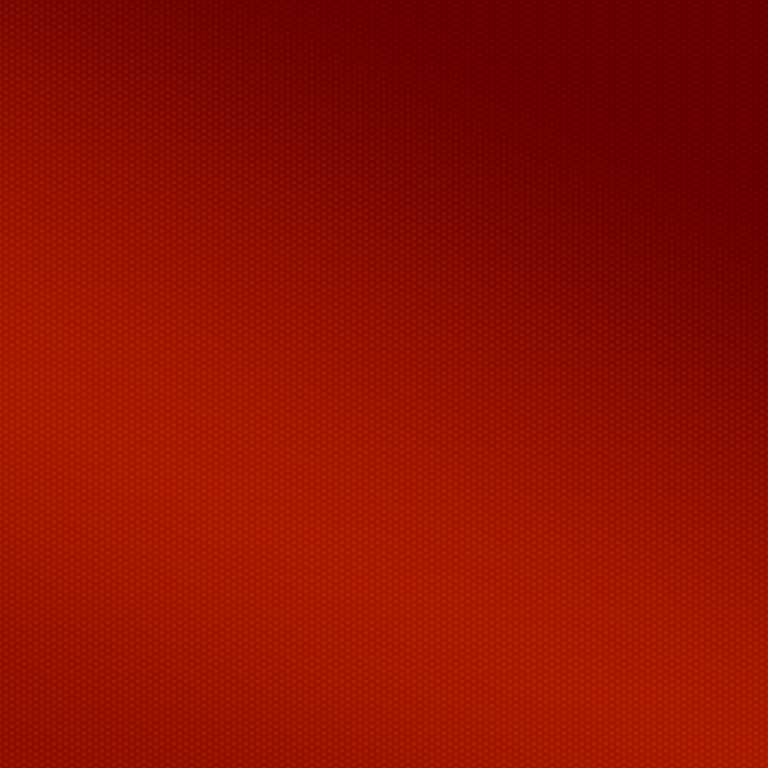
Reproduce this background procedurally as a three.js fragment shader.

```glsl
// Deep red backdrop with a diagonal warm glow and a fine honeycomb of dots.
varying vec2 vUv;

const vec3 DARK_RED = vec3(0.395, 0.0, 0.003);
const vec3 WARM_RED = vec3(0.635, 0.098, 0.0);
const vec3 DOT_LIGHT = vec3(0.12, 0.022, 0.005);
const float DOT_COLUMNS = 64.0;
const float DOT_RADIUS = 0.14;
const float ROOT_THREE = 1.732;

// Glow strength: a long fade to the upper right, a shallow dip to the lower left.
float glowStrength(vec2 p, float slope, float ridge, float fadeAbove, float fadeBelow, float dip) {
  float h = p.y + slope * p.x - ridge;
  float above = smoothstep(0.0, fadeAbove, h);
  float below = smoothstep(0.0, fadeBelow, -h);
  return 1.0 - above - dip * below;
}

// Distance to the nearest dot centre of a grid with the given tile size.
float gridDistance(vec2 p, vec2 tile) {
  return length(mod(p, tile) - 0.5 * tile);
}

// Honeycomb dots: two grids, one shifted by half a tile.
float honeycombDots(vec2 p, float columns, float radius) {
  vec2 tile = vec2(1.0, 1.0 / ROOT_THREE);
  vec2 q = p * columns;
  float d = min(gridDistance(q, tile), gridDistance(q + 0.5 * tile, tile));
  float softness = 0.06;
  return 1.0 - smoothstep(radius - softness, radius + softness, d);
}

void main() {
  // Background glow
  float glow = glowStrength(vUv, 0.5, 0.49, 0.8, 0.48, 0.4);
  vec3 color = mix(DARK_RED, WARM_RED, glow);

  // Dot overlay, fainter where the background is dark
  float dots = honeycombDots(vUv, DOT_COLUMNS, DOT_RADIUS);
  float visibility = mix(0.4, 1.0, smoothstep(0.0, 0.4, glow));
  color += DOT_LIGHT * dots * visibility;

  gl_FragColor = vec4(color, 1.0);
}
```
